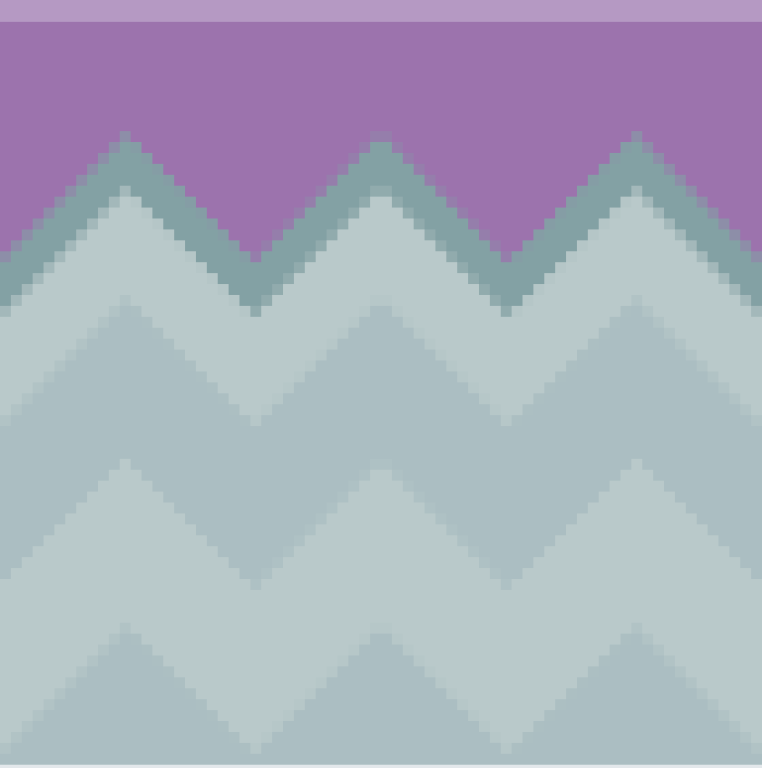
A Shadertoy shader for this pattern:

```glsl
// Stepped zigzag stripes in grey-blue under a purple field with a lilac top band.
#define GRID vec2(70.0, 70.3)   // cells across and down the canvas
#define REPEATS 3.0             // zigzag peaks across
#define PEAK_ROW 12.25          // row of the topmost peak, counted from the top
#define STRIPE 15.0             // height of one stripe, in rows
#define OUTLINE 5.0             // height of the teal outline, in rows
#define BAND_ROWS 2.0           // rows in the lilac top band
#define LILAC vec3(0.71, 0.60, 0.765)
#define PURPLE vec3(0.61, 0.45, 0.68)
#define TEAL vec3(0.515, 0.63, 0.643)
#define PALE vec3(0.727, 0.79, 0.792)
#define BLUE vec3(0.67, 0.745, 0.76)
#define MARGIN vec3(0.89, 0.91, 0.92)

// Share of a one-row cell lying below an edge, d rows under it.
float coverage(float d) {
    return clamp(d + 0.5, 0.0, 1.0);
}

// Depth of the zigzag below its peak, in rows: valleys at the canvas sides.
float zigzag(float column) {
    float period = GRID.x / REPEATS;
    return abs(fract(column / period) - 0.5) * period;
}

// Flat colour of one cell; rows count downward from the top.
vec3 cellColor(vec2 cell) {
    vec2 center = cell + 0.5;
    float depth = center.y - PEAK_ROW - zigzag(center.x);

    // Alternating stripes, blended where an edge crosses the cell
    float phase = mod(depth, 2.0 * STRIPE);
    float edgeDistance = 0.5 * STRIPE - abs(phase - 1.5 * STRIPE);
    vec3 color = mix(PALE, BLUE, coverage(edgeDistance));

    // Outline and field above the stripes
    color = mix(TEAL, color, coverage(depth - OUTLINE));
    color = mix(PURPLE, color, coverage(depth));

    // Top band and thin bottom margin
    color = mix(LILAC, color, step(BAND_ROWS, center.y));
    return mix(color, MARGIN, step(floor(GRID.y), center.y));
}

void mainImage(out vec4 fragColor, in vec2 fragCoord) {
    vec2 uv = fragCoord / iResolution.xy;
    vec2 position = vec2(uv.x, 1.0 - uv.y) * GRID - 0.5;
    vec2 cell = floor(position);

    // Blend the four nearest cells over one pixel at their borders
    vec2 pixel = GRID / iResolution.xy;
    vec2 blend = clamp((fract(position) - 0.5) / pixel + 0.5, 0.0, 1.0);
    vec3 upper = mix(cellColor(cell), cellColor(cell + vec2(1.0, 0.0)), blend.x);
    vec3 lower = mix(cellColor(cell + vec2(0.0, 1.0)), cellColor(cell + 1.0), blend.x);

    fragColor = vec4(mix(upper, lower, blend.y), 1.0);
}
```
